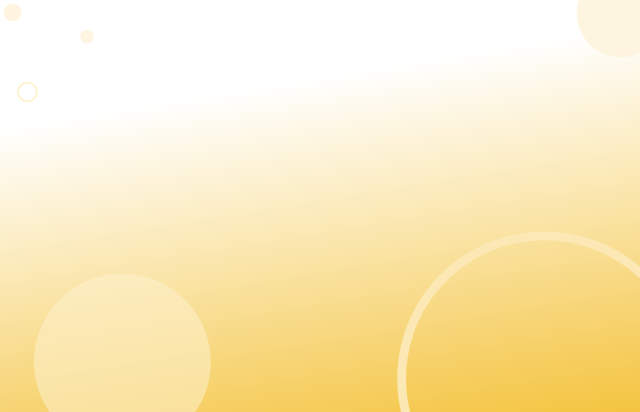
A Shadertoy shader for this background:

```glsl
// Coverage of an antialiased disc
float disc(vec2 p, vec2 center, float radius) {
    float pixel = 1.0 / iResolution.y;
    return smoothstep(0.75 * pixel, -0.75 * pixel, length(p - center) - radius);
}

// Coverage of an antialiased ring around a middle radius
float ring(vec2 p, vec2 center, float radius, float halfWidth) {
    float pixel = 1.0 / iResolution.y;
    float edge = abs(length(p - center) - radius) - halfWidth;
    return smoothstep(0.75 * pixel, -0.75 * pixel, edge);
}

void mainImage(out vec4 fragColor, in vec2 fragCoord) {
    vec2 p = fragCoord / iResolution.y;
    float aspect = iResolution.x / iResolution.y;
    vec2 fromRight = vec2(p.x - aspect, p.y);

    vec3 white = vec3(1.0);
    vec3 gold = vec3(0.957, 0.77, 0.25);
    vec3 cream = vec3(0.996, 0.957, 0.875);

    // Slanted gradient, white at the top left to gold at the bottom right
    float slope = 0.253 * p.x / aspect;
    float depth = clamp((1.0 - p.y + slope - 0.313) / 0.94, 0.0, 1.0);
    vec3 color = mix(white, gold, depth);

    // Large translucent disc and ring along the bottom
    color = mix(color, vec3(0.992, 0.945, 0.81), 0.53 * disc(p, vec2(0.297, 0.121), 0.2145));
    color = mix(color, vec3(0.984, 0.91, 0.71), ring(fromRight, vec2(-0.232, 0.081), 0.3465, 0.0107));

    // Pale disc cut by the top right corner
    color = mix(color, cream, 0.94 * disc(fromRight, vec2(-0.0465, 0.968), 0.107));

    // Small dots and ring at the top left
    color = mix(color, cream, disc(p, vec2(0.0305, 0.97), 0.0214));
    color = mix(color, cream, 0.95 * disc(p, vec2(0.211, 0.911), 0.0162));
    color = mix(color, vec3(0.996, 0.953, 0.82), ring(p, vec2(0.0667, 0.777), 0.0227, 0.0025));

    fragColor = vec4(color, 1.0);
}
```
